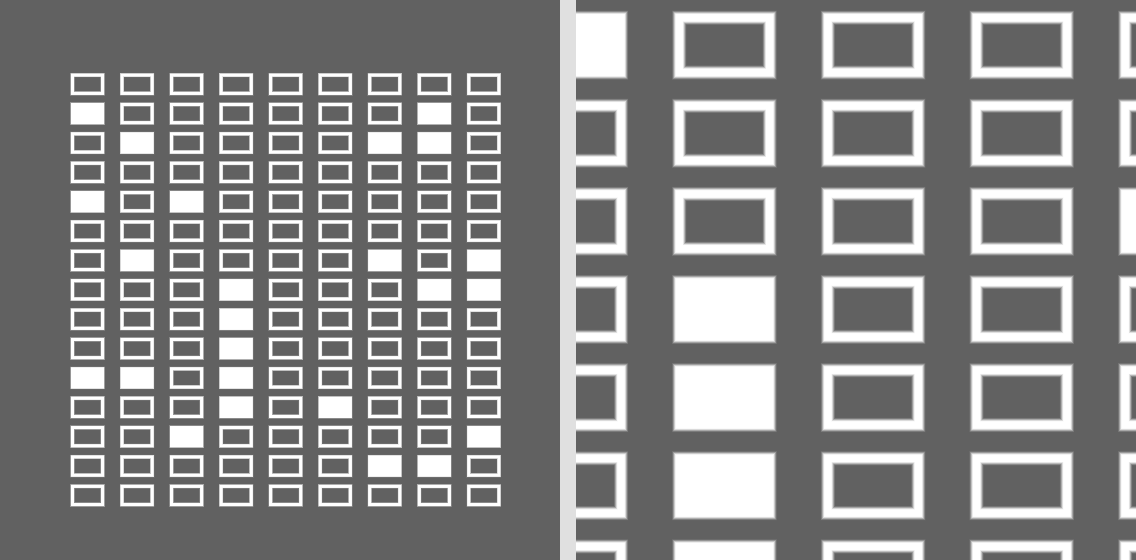
Left: the whole. Right: its middle third, enlarged.
A WebGL 1 fragment shader for this pattern:

```glsl
precision highp float;
// A 9 by 15 grid of white outlined boxes on grey, about a fifth of them filled.

uniform vec2 u_resolution;

float hash(vec2 p) {
  return fract(sin(dot(p, vec2(127.1, 311.7))) * 43758.5453);
}

// Distance to a box with square corners, negative inside
float boxDistance(vec2 p, vec2 halfSize) {
  vec2 d = abs(p) - halfSize;
  return max(d.x, d.y);
}

float coverage(float dist, float soft) {
  return 1.0 - smoothstep(-soft, soft, dist);
}

void main() {
  vec2 uv = gl_FragCoord.xy / u_resolution;
  float soft = max(0.0014, 0.6 / min(u_resolution.x, u_resolution.y));

  // Nearest box, clamped so the grid keeps a plain margin
  vec2 firstCenter = vec2(0.1563, 0.1153);
  vec2 pitch = vec2(0.08847, 0.05245);
  vec2 cell = clamp(floor((uv - firstCenter) / pitch + 0.5), vec2(0.0), vec2(8.0, 14.0));
  vec2 p = uv - firstCenter - cell * pitch;

  // Outline, with the hole closed in randomly chosen cells
  float dist = boxDistance(p, vec2(0.0301, 0.0195));
  float filled = step(hash(cell + 1.0), 0.215);
  float hole = coverage(dist + 0.0064, soft) * (1.0 - filled);
  float ink = coverage(dist, soft) * (1.0 - hole);

  gl_FragColor = vec4(mix(vec3(0.38), vec3(1.0), ink), 1.0);
}
```
